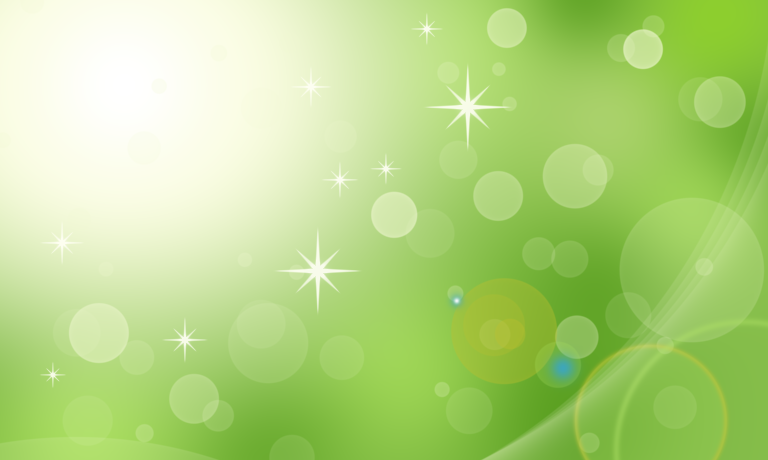
Write a Shadertoy shader that draws this background.

```glsl
// Spring-green bokeh: soft colour pools under a sunlit corner, layered with
// translucent discs, curved veils, lens-flare rings and tapered sparkles.
// Positions are in canvas heights, with the origin at the lower left.

const vec3 LEAF  = vec3(0.50, 0.73, 0.26);
const vec3 LIME  = vec3(0.66, 0.87, 0.36);
const vec3 VIVID = vec3(0.56, 0.82, 0.17);
const vec3 MIST  = vec3(0.69, 0.83, 0.45);
const vec3 DEEP  = vec3(0.32, 0.60, 0.10);
const vec3 CREAM = vec3(0.98, 0.99, 0.88);
const vec3 PEARL = vec3(0.94, 0.97, 0.82);
const vec3 AMBER = vec3(0.74, 0.75, 0.18);
const vec3 AQUA  = vec3(0.22, 0.65, 0.78);

float hash(vec2 p) {
    vec3 q = fract(vec3(p.xyx) * 0.1031);
    q += dot(q, q.yzx + 33.33);
    return fract((q.x + q.y) * q.z);
}

// Gaussian pool of colour
vec3 pool(vec3 base, vec2 p, vec2 centre, float radius, vec3 tint, float strength) {
    vec2 d = (p - centre) / radius;
    return mix(base, tint, strength * exp(-dot(d, d)));
}

// Translucent disc with a slightly brighter rim
vec3 disc(vec3 base, vec2 p, vec2 centre, float radius, vec3 tint, float alpha, float aa) {
    float d = length(p - centre) - radius;
    float fill = smoothstep(aa, -aa, d);
    float rim = exp(-abs(d) / 0.005);
    return mix(base, tint, alpha * fill * (0.9 + 0.3 * rim));
}

// Thin coloured ring
vec3 ring(vec3 base, vec2 p, vec2 centre, float radius, float width, vec3 tint, float alpha) {
    float d = (length(p - centre) - radius) / width;
    return mix(base, tint, alpha * exp(-d * d));
}

// One tapered ray pair along the x axis
float ray(vec2 p, float reach, float width, float aa) {
    float taper = 1.0 - abs(p.x) / reach;
    return smoothstep(aa, -aa, abs(p.y) - width * taper) * smoothstep(0.0, 0.2, taper);
}

// Eight-pointed sparkle with a soft heart
float sparkle(vec2 p, float size, float aa) {
    vec2 q = vec2(p.x + p.y, p.y - p.x) * 0.7071;
    float width = 0.055 * size;
    float rays = max(ray(p, size, width, aa), ray(p.yx, size, width, aa));
    float diagonal = max(ray(q, size * 0.72, width, aa), ray(q.yx, size * 0.72, width, aa));
    float heart = 0.6 * exp(-dot(p, p) / (0.03 * size * size));
    return clamp(max(rays, diagonal * 0.8) + heart, 0.0, 1.0);
}

vec3 backdrop(vec2 p) {
    vec3 c = LEAF;
    c = pool(c, p, vec2(1.02, 0.88), 0.24, LIME, 0.8);
    c = pool(c, p, vec2(1.33, 0.75), 0.22, MIST, 0.9);
    c = pool(c, p, vec2(1.56, 0.96), 0.18, VIVID, 0.9);
    c = pool(c, p, vec2(1.27, 1.02), 0.13, DEEP, 0.7);
    c = pool(c, p, vec2(1.64, 0.68), 0.14, DEEP, 0.7);
    c = pool(c, p, vec2(1.50, 0.54), 0.15, LIME, 0.7);
    c = pool(c, p, vec2(1.30, 0.37), 0.15, DEEP, 0.55);
    c = pool(c, p, vec2(1.22, 0.10), 0.24, DEEP, 0.85);
    c = pool(c, p, vec2(0.88, 0.20), 0.20, LIME, 0.75);
    c = pool(c, p, vec2(0.57, 0.00), 0.17, DEEP, 0.5);
    c = pool(c, p, vec2(0.00, 0.20), 0.15, DEEP, 0.4);
    c = pool(c, p, vec2(0.19, 0.03), 0.22, LIME, 0.95);
    // Sunlight spilling from the upper left
    vec2 sun = vec2(0.27, 0.815);
    float reach = length((p - sun) * vec2(0.85, 1.0));
    c = mix(c, CREAM, smoothstep(0.85, 0.20, reach));
    return pool(c, p, sun, 0.19, vec3(1.0), 1.0);
}

// Faint discs scattered one per jittered cell
vec3 scatterDiscs(vec3 c, vec2 p, float aa) {
    for (int i = 0; i < 40; i++) {
        vec2 cell = vec2(i % 8, i / 8);
        vec2 jitter = vec2(hash(cell + 3.7), hash(cell + 19.1));
        float pick = hash(cell + 41.3);
        float radius = mix(0.014, 0.055, pick);
        c = disc(c, p, (cell + jitter) * 0.2, radius, PEARL, mix(0.24, 0.10, pick), aa);
    }
    return c;
}

// Leading discs: centre, radius, opacity
vec3 leadDiscs(vec3 c, vec2 p, float aa) {
    vec4 discs[11] = vec4[11](
        vec4(1.102, 0.939, 0.043, 0.48), vec4(1.398, 0.893, 0.043, 0.62),
        vec4(1.565, 0.778, 0.056, 0.33), vec4(1.250, 0.617, 0.070, 0.33),
        vec4(1.083, 0.574, 0.054, 0.35), vec4(0.857, 0.533, 0.050, 0.58),
        vec4(0.215, 0.276, 0.065, 0.50), vec4(0.422, 0.133, 0.054, 0.30),
        vec4(1.254, 0.267, 0.047, 0.32), vec4(0.583, 0.254, 0.087, 0.14),
        vec4(1.504, 0.413, 0.157, 0.18));
    for (int i = 0; i < 11; i++)
        c = disc(c, p, discs[i].xy, discs[i].z, PEARL, discs[i].w, aa);
    return c;
}

// Nested arcs that fan out towards the upper right
vec3 veils(vec3 c, vec2 p, float aa) {
    for (int i = 0; i < 4; i++) {
        float d = length(p - vec2(0.414, 1.101) - vec2(0.03, 0.016) * float(i)) - 1.27;
        float sheet = smoothstep(-aa, aa, d);
        c = mix(c, PEARL, sheet * (0.13 * exp(-max(d, 0.0) / 0.035) + 0.015));
    }
    return disc(c, p, vec2(0.165, -0.94), 0.99, PEARL, 0.15, aa);
}

vec3 flares(vec3 c, vec2 p, float aa) {
    c = disc(c, p, vec2(1.096, 0.280), 0.115, AMBER, 0.38, aa);
    c = disc(c, p, vec2(1.074, 0.293), 0.067, AMBER, 0.25, aa);
    c = disc(c, p, vec2(1.109, 0.274), 0.033, AMBER, 0.35, aa);
    c = disc(c, p, vec2(1.415, 0.085), 0.165, LIME, 0.25, aa);
    c = ring(c, p, vec2(1.415, 0.085), 0.163, 0.006, AMBER, 0.5);
    c = ring(c, p, vec2(1.620, 0.020), 0.280, 0.008, LIME, 0.45);
    c = disc(c, p, vec2(1.213, 0.207), 0.050, LIME, 0.25, aa);
    c = pool(c, p, vec2(1.224, 0.200), 0.026, AQUA, 0.9);
    c = pool(c, p, vec2(0.993, 0.346), 0.014, AQUA, 0.6);
    return pool(c, p, vec2(0.993, 0.346), 0.006, vec3(1.0), 0.9);
}

// Sparkles: centre and ray length
vec3 sparkles(vec3 c, vec2 p, float aa) {
    vec3 stars[9] = vec3[9](
        vec3(0.691, 0.411, 0.100), vec3(1.017, 0.767, 0.100), vec3(0.676, 0.811, 0.047),
        vec3(0.928, 0.937, 0.037), vec3(0.839, 0.633, 0.036), vec3(0.402, 0.261, 0.052),
        vec3(0.135, 0.472, 0.050), vec3(0.115, 0.185, 0.030), vec3(0.739, 0.609, 0.042));
    for (int i = 0; i < 9; i++)
        c = mix(c, vec3(1.0, 1.0, 0.96), 0.9 * sparkle(p - stars[i].xy, stars[i].z, aa));
    return c;
}

void mainImage(out vec4 fragColor, in vec2 fragCoord) {
    vec2 p = fragCoord / iResolution.y;
    float aa = 1.0 / iResolution.y;
    vec3 c = scatterDiscs(backdrop(p), p, aa);
    c = flares(leadDiscs(c, p, aa), p, aa);
    c = sparkles(veils(c, p, aa), p, aa);
    fragColor = vec4(c, 1.0);
}
```
